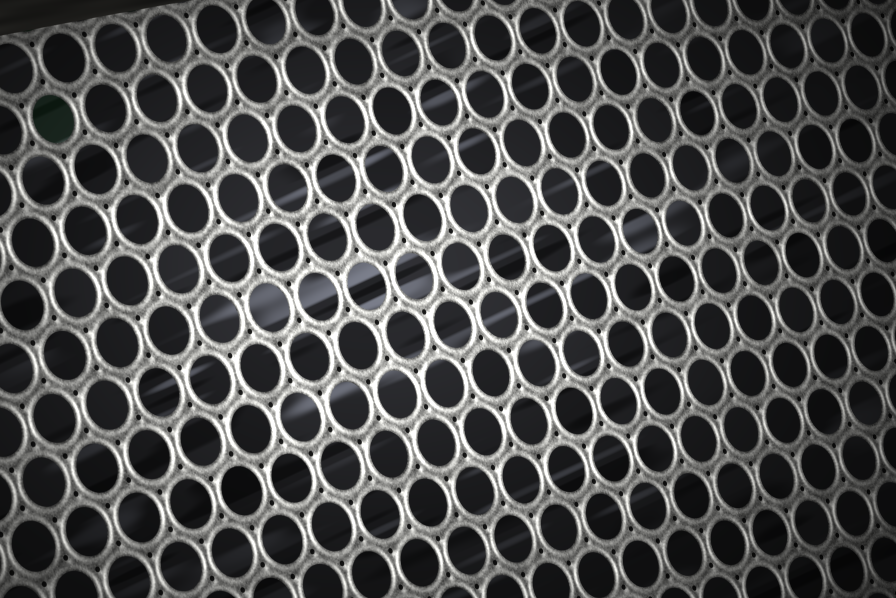
Write a WebGL 2 fragment shader that draws this texture.

```glsl
#version 300 es
precision highp float;

uniform vec2 u_resolution;
out vec4 outColor;

const vec2 HEX = vec2(1.0, 1.7320508);
const vec3 STEEL = vec3(1.0, 1.0, 0.98);
const vec3 HOLE_DARK = vec3(0.066, 0.067, 0.070);
const vec3 HOLE_GLOW = vec3(0.105, 0.106, 0.118);
const vec3 STREAK = vec3(0.27, 0.28, 0.31);
const vec3 FRAME = vec3(0.11, 0.108, 0.10);
const float HOLE_RADIUS = 0.372;

float hash(vec2 p) {
  return fract(sin(dot(p, vec2(127.1, 311.7))) * 43758.5453);
}

float noise(vec2 p) {
  vec2 i = floor(p), f = fract(p);
  f = f * f * (3.0 - 2.0 * f);
  vec2 e = vec2(0.0, 1.0);
  return mix(mix(hash(i), hash(i + e.yx), f.x),
             mix(hash(i + e.xy), hash(i + e.yy), f.x), f.y);
}

float bell(float x, float width) {
  return exp(-x * x / (width * width));
}

// Undo the slight lens bow and the perspective, giving hexagonal plane units
vec2 toSheet(vec2 p) {
  float bow = (p.x - 0.65) / 0.59;
  p.y -= 0.01 * bow * bow;
  vec2 alongRow = vec2(0.084, -0.0129) - 0.0081 * p;
  vec2 downRow = vec2(-0.0167, 0.0958) + 0.004 * p;
  vec2 ij = inverse(mat2(alongRow, downRow)) * (p - vec2(0.656, 0.1855));
  return vec2(ij.x - 0.5 * ij.y, 0.5 * HEX.y * ij.y);
}

// Offset from the nearest hole centre
vec2 hexLocal(vec2 q) {
  vec2 a = mod(q + 0.5 * HEX, HEX) - 0.5 * HEX;
  vec2 b = mod(q, HEX) - 0.5 * HEX;
  return dot(a, a) < dot(b, b) ? a : b;
}

// Distance to the nearest meeting point of three cells, shifted by a small offset
float cornerDistance(vec2 l, vec2 shift) {
  vec2 m = abs(l - shift);
  return min(length(m - vec2(0.0, 0.577)), length(m - vec2(0.5, 0.289)));
}

// Dim space behind the sheet, crossed by soft slanted reflections
vec3 backdrop(vec2 p, vec2 id, float light) {
  float glow = exp(-dot((p - vec2(0.62, 0.44)) * vec2(1.7, 2.3),
                        (p - vec2(0.62, 0.44)) * vec2(1.7, 2.3)));
  vec2 slant = vec2(dot(p, vec2(0.9, -0.42)), dot(p, vec2(0.42, 0.9)));
  float bars = noise(vec2(slant.x * 5.0, slant.y * 46.0));
  float shine = smoothstep(0.72, 0.97, bars) * (0.12 * light + glow);
  float gap = smoothstep(0.3, 0.1, bars);
  vec3 c = HOLE_DARK * (0.45 + 0.55 * light) + HOLE_GLOW * glow;
  c *= (0.8 + 0.4 * hash(id)) * (1.0 - 0.45 * gap);
  c += STREAK * shine * (0.5 + 0.7 * hash(id + 7.0));
  float tint = step(0.88, hash(id + 3.0)) * smoothstep(0.35, 0.1, p.x);
  return c + vec3(-0.01, 0.035, 0.0) * tint;
}

// Rounded steel rims, bright on their flanks and pitted with grain
float steelShade(vec2 l, vec2 q, vec2 id, float light) {
  float r = length(l);
  float side = abs(l.x) / max(r, 0.001);
  float wear = noise(q * 5.0) * 0.6 + noise(q * 17.0) * 0.4;
  float grain = noise(q * 38.0) - 0.5;
  float crest = bell(r - 0.435, 0.038) * mix(0.18, 0.52, side * side);
  crest *= 0.75 + 0.5 * hash(id + 11.0);
  float valley = smoothstep(0.46, 0.56, r) * 0.12;
  float lip = smoothstep(0.415, HOLE_RADIUS, r) * (0.17 + 0.08 * l.x / r);
  float v = 0.46 + 0.28 * wear + crest - valley - lip + 0.22 * grain;
  v += 0.55 * bell(cornerDistance(l, vec2(0.045, 0.055)), 0.055);
  float glint = bell(r - 0.45, 0.03) * pow(side, 6.0) * 0.3;
  return v * light + glint * sqrt(light);
}

void main() {
  vec2 p = gl_FragCoord.xy / u_resolution.y;
  p.y = 1.0 - p.y;
  float aa = 8.0 / u_resolution.y;

  vec2 q = toSheet(p);
  vec2 l = hexLocal(q);
  vec2 id = round((q - l) * vec2(2.0, 1.1547005));

  // Pool of light falling away to the corners
  vec2 d = (p - vec2(0.64, 0.51)) / vec2(0.86, 0.70);
  float light = exp(-dot(d, d)) * 1.08;

  // Sheet, its openings and the small pits between them
  vec3 color = STEEL * steelShade(l, q, id, light);
  float pit = cornerDistance(l, vec2(0.0));
  color *= mix(0.14, 1.0, smoothstep(0.042 - aa, 0.042 + aa, pit));
  float rim = length(l) - HOLE_RADIUS - 0.012 * (hash(id + 5.0) - 0.5);
  color = mix(backdrop(p, id, light), color, smoothstep(-aa, aa, rim));

  // Plain frame beyond the upper edge
  vec3 frame = FRAME * (0.65 + 0.6 * noise(vec2(q.x * 0.8, q.y * 9.0)));
  color = mix(frame, color, smoothstep(-2.24 - aa, -2.24 + aa, q.y));

  outColor = vec4(clamp(color, 0.0, 1.0), 1.0);
}
```
